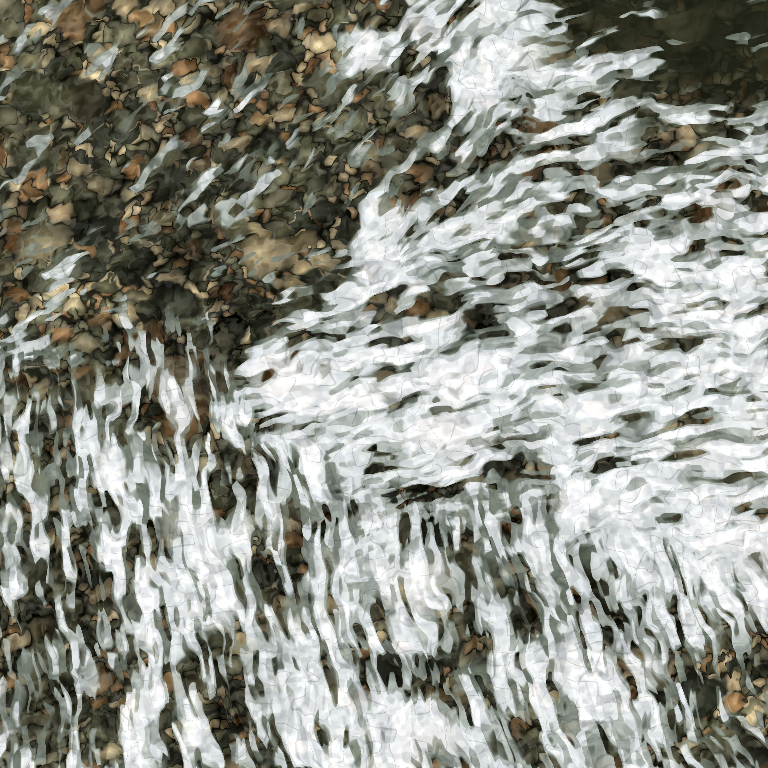
Reproduce this texture procedurally as a three.js fragment shader.

```glsl
varying vec2 vUv;

vec3 hash(vec2 p) {
  return fract(sin(vec3(dot(p, vec2(127.1, 311.7)), dot(p, vec2(269.5, 183.3)), dot(p, vec2(113.5, 271.9)))) * 43758.5);
}

// Smooth cellular noise: nearby cell values blended by distance
float cellBlend(vec2 p) {
  vec2 cell = floor(p), f = p - cell;
  float sum = 0.0, total = 0.0;
  for (int j = -1; j <= 1; j++) {
    for (int i = -1; i <= 1; i++) {
      vec2 offset = vec2(float(i), float(j));
      vec3 h = hash(cell + offset);
      vec2 d = offset + 0.15 + 0.7 * h.xy - f;
      float weight = pow(max(1.0 - dot(d, d) / 1.3, 0.0), 9.0);
      sum += weight * h.z;
      total += weight;
    }
  }
  return sum / (total + 1e-6);
}

// Rounded stones: rgb colour, and a = cover of the share that is kept
vec4 pebbles(vec2 p, float kept) {
  vec2 cell = floor(p), f = p - cell, id = cell;
  float nearest = 8.0, second = 8.0;
  for (int j = -1; j <= 1; j++) {
    for (int i = -1; i <= 1; i++) {
      vec2 offset = vec2(float(i), float(j));
      float d = length(offset + 0.1 + 0.8 * hash(cell + offset).xy - f);
      if (d < nearest) {
        second = nearest;
        nearest = d;
        id = cell + offset;
      } else {
        second = min(second, d);
      }
    }
  }
  vec3 h = hash(id + 41.0);
  vec3 stone = mix(vec3(0.18, 0.19, 0.15), vec3(0.40, 0.39, 0.30), h.x);
  stone = mix(stone, vec3(0.62, 0.56, 0.43), smoothstep(0.62, 0.95, h.y));
  stone = mix(stone, vec3(0.50, 0.36, 0.23), 0.7 * smoothstep(0.80, 0.95, h.z));
  stone *= 1.25 - 0.9 * nearest;
  float body = smoothstep(0.01, 0.16, second - nearest) * (1.0 - smoothstep(0.48, 0.66, nearest));
  return vec4(stone, body * step(hash(id + 87.0).x, kept));
}

// Ripples drawn out along the flow: x runs along, y across
float streaks(vec2 flow) {
  return 0.20 * cellBlend(flow * vec2(8.0, 25.0))
       + 0.44 * cellBlend(flow * vec2(17.0, 62.0) + 7.3)
       + 0.36 * cellBlend(flow * vec2(42.0, 125.0) + 3.1);
}

float blob(vec2 p, vec2 centre, vec2 radius) {
  vec2 q = (p - centre) / radius;
  return exp(-dot(q, q));
}

void main() {
  vec2 p = vUv;
  vec2 wobble = vec2(sin(p.y * 31.0 + 2.0 * sin(p.x * 17.0)), sin(p.x * 27.0 + 2.0 * sin(p.y * 21.0 + 1.0)))
              + 0.6 * sin(p.yx * 83.0 + 3.0 * sin(p * 49.0));
  float broad = cellBlend(p * 7.0) - 0.5;
  float patches = cellBlend(p * 19.0 + 5.0) - 0.5;

  // Where the surface reflects the sky
  float bank = mix(0.31, 0.57, smoothstep(0.42, 0.95, p.y));
  float stream = smoothstep(-0.08, 0.08, p.x - bank + 0.12 * broad + 0.1 * patches);
  float shallows = 1.0 - smoothstep(0.46, 0.63, p.y + 0.12 * broad);
  float murk = blob(p, vec2(0.92, 1.0), vec2(0.23, 0.15));
  float cover = mix(mix(-0.17, 0.45, shallows), 0.66, stream);
  cover += 0.25 * broad + 0.36 * patches - 1.0 * murk;
  cover += 0.55 * blob(p, vec2(0.24, 0.82), vec2(0.07, 0.05));
  cover += 0.25 * blob(p, vec2(0.03, 0.70), vec2(0.09, 0.09));
  cover += 0.35 * blob(p, vec2(0.86, 0.27), vec2(0.13, 0.09));
  cover += 0.20 * blob(p, vec2(0.50, 0.48), vec2(0.17, 0.14));
  cover += 0.25 * blob(p, vec2(0.66, 0.94), vec2(0.07, 0.14));
  cover -= 0.40 * blob(p, vec2(0.61, 0.19), vec2(0.11, 0.10));
  cover -= 0.90 * blob(p, vec2(1.0, 0.10), vec2(0.10, 0.09));
  cover -= 0.35 * blob(p, vec2(0.27, 0.41), vec2(0.08, 0.06));
  cover -= 0.25 * blob(p, vec2(0.05, 0.08), vec2(0.14, 0.10));

  // Three currents: gentle slope, steep fall and upper diagonal
  vec2 w = p + 0.0035 * wobble + 0.012 * vec2(broad, patches);
  float gentle = streaks(vec2(w.x + 0.25 * w.y, w.y - 0.45 * w.x + 0.16 * w.x * w.x));
  float steep = streaks(vec2(w.y - 0.2 * w.x + 3.0, w.x + w.y * (0.1 + 0.3 * w.x)));
  float diagonal = streaks(0.7 * vec2(w.x + w.y, w.y - w.x) + 6.0);
  float fall = 1.0 - smoothstep(-0.05, 0.05, p.y - mix(0.56, 0.31, smoothstep(0.22, 0.5, p.x)) + 0.12 * broad);
  float upper = smoothstep(0.62, 0.76, p.y) * (1.0 - smoothstep(0.6, 0.74, p.x));
  float ripple = mix(mix(gentle, diagonal, upper), steep, fall) - 0.5;
  float level = cover + 2.3 * ripple + 0.09 * sin(34.0 * ripple + 9.0 * patches);

  // Stony bed of grit, pebbles and cobbles, bent by the water above it
  vec2 rough = vec2(cellBlend(p * 44.0), cellBlend(p * 44.0 + 23.0)) - 0.5;
  vec2 bedPoint = p + wobble * mix(0.001, 0.003, max(stream, shallows)) + 0.012 * rough + 0.02 * ripple;
  vec4 grit = pebbles(bedPoint * vec2(66.0, 74.0), 1.0);
  vec4 small = pebbles(bedPoint * vec2(34.0, 42.0) + 5.0, 0.6);
  vec4 large = pebbles(bedPoint * vec2(15.0, 19.0) + 9.0, 0.28);
  vec3 bed = mix(vec3(0.13, 0.13, 0.10), grit.rgb * 0.95, grit.a);
  bed = mix(bed, small.rgb, small.a);
  bed = mix(bed, large.rgb * 0.9, large.a);
  bed *= 1.08 + 0.3 * broad + 0.6 * patches + 0.9 * ripple;
  bed += 0.16 * (cellBlend(bedPoint * 130.0) - 0.5);
  bed = mix(bed, vec3(0.13, 0.14, 0.09), 0.8 * smoothstep(0.2, 0.7, murk));

  // Sky tones layered over the bed
  vec3 color = mix(bed, vec3(0.46, 0.50, 0.46), 0.85 * smoothstep(0.14, 0.34, level));
  color = mix(color, vec3(0.67, 0.70, 0.68), smoothstep(0.32, 0.54, level));
  color = mix(color, vec3(0.85, 0.87, 0.88), smoothstep(0.54, 0.76, level));
  color = mix(color, vec3(0.95, 0.96, 0.97), smoothstep(0.88, 1.2, level));

  // Fine glitter, thin dark refraction lines and a warm hint of stones
  float wet = smoothstep(0.2, 0.5, level);
  float contour = abs(cellBlend(w * vec2(46.0, 58.0) + 11.0) - 0.5);
  color *= 1.0 - 0.16 * wet * (1.0 - smoothstep(0.0, 0.09, contour));
  color += 0.13 * wet * (cellBlend(w * vec2(120.0, 135.0) + 4.0) - 0.5);
  color += 0.16 * wet * (bed - vec3(0.26, 0.26, 0.22));
  gl_FragColor = vec4(clamp(color, 0.0, 1.0), 1.0);
}
```
